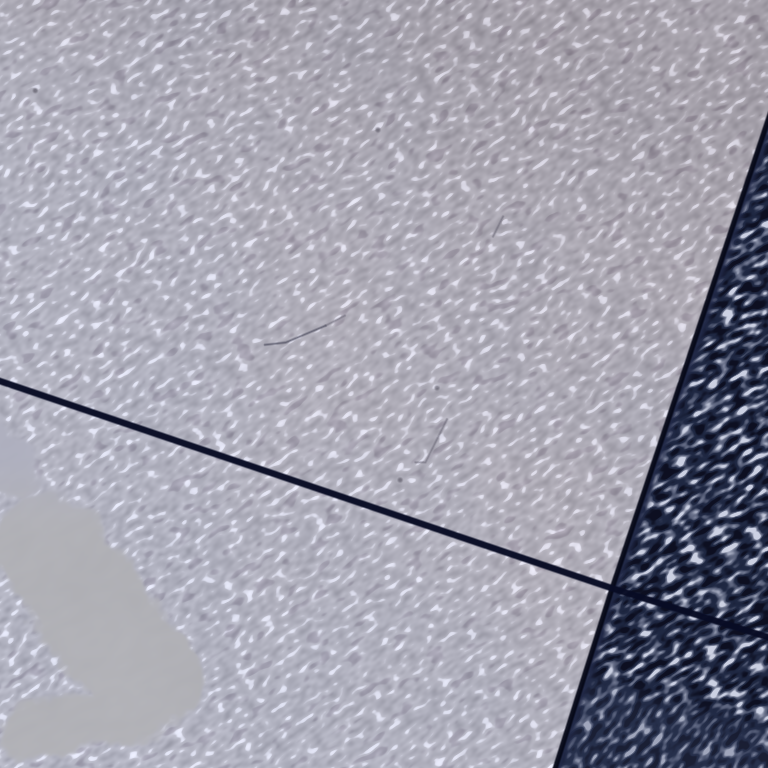
Write a Shadertoy shader that draws this texture.

```glsl
// Pale granite paving with a dark polished strip, split by a slanted joint.
// Stretched gradient noise makes the grain; line and capsule distances place
// the joints, the smooth worn patch and the fine scratches.

vec2 gradientAt(vec2 cell) {
    vec3 h = fract(cell.xyx * vec3(0.1031, 0.1030, 0.0973));
    h += dot(h, h.yzx + 33.33);
    float angle = 6.2832 * fract((h.x + h.y) * h.z);
    return vec2(cos(angle), sin(angle));
}

float gradientNoise(vec2 p) {
    vec2 i = floor(p), f = p - i;
    vec2 u = f * f * f * (f * (f * 6.0 - 15.0) + 10.0);
    vec2 e = vec2(0.0, 1.0);
    float low = mix(dot(gradientAt(i), f), dot(gradientAt(i + e.yx), f - e.yx), u.x);
    float high = mix(dot(gradientAt(i + e), f - e), dot(gradientAt(i + 1.0), f - 1.0), u.x);
    return mix(low, high, u.y) * 1.4;
}

// Noise drawn out along one direction
float streaks(vec2 p, float angle, vec2 frequency) {
    float c = cos(angle), s = sin(angle);
    return gradientNoise(vec2(c * p.x + s * p.y, c * p.y - s * p.x) * frequency + 200.0);
}

float segment(vec2 p, vec2 a, vec2 b) {
    vec2 d = b - a;
    return length(p - a - d * clamp(dot(p - a, d) / dot(d, d), 0.0, 1.0));
}

float stroke(float dist, float halfWidth, float soft) {
    return 1.0 - smoothstep(halfWidth - soft, halfWidth + soft, dist);
}

// Worn area: overlapping capsules with a ragged rim
float wornPatch(vec2 p) {
    float d = segment(p, vec2(0.065, 0.285), vec2(0.185, 0.115)) - 0.072;
    d = min(d, segment(p, vec2(0.04, 0.052), vec2(0.19, 0.075)) - 0.036);
    d = min(d, segment(p, vec2(-0.02, 0.425), vec2(0.02, 0.385)) - 0.034);
    d += 0.014 * gradientNoise(p * 22.0 + 5.0) + 0.005 * gradientNoise(p * 80.0);
    return 1.0 - smoothstep(-0.006, 0.008, d);
}

vec3 paleStone(vec2 p) {
    // Broad tint: cool and bright at the left, warmer at the upper right
    float cloud = gradientNoise(p * 3.5 + 7.0) + 0.5 * gradientNoise(p * 9.0 + 3.0);
    float warm = smoothstep(0.1, 1.1, p.x * 0.65 + p.y * 0.5 + 0.2 * cloud);
    vec3 color = mix(vec3(0.705, 0.71, 0.765), vec3(0.675, 0.658, 0.695), warm);
    color += 0.018 * cloud;
    color -= 0.03 * smoothstep(0.7, 1.05, p.y + 0.25 * p.x - 0.1);

    // Grain: fine streaks, mottling and scattered bright flecks
    float worn = wornPatch(p);
    float rough = 1.0 - 0.96 * worn;
    float fine = streaks(p, 0.6, vec2(62.0, 125.0));
    float coarse = streaks(p + 3.0, 0.5, vec2(32.0, 65.0));
    float pits = streaks(p + 9.0, 0.75, vec2(95.0, 150.0));
    color += rough * (0.075 * fine + 0.04 * coarse + 0.035 * pits);
    color += rough * vec3(0.13, 0.135, 0.145) * smoothstep(0.28, 0.65, fine + 0.25 * pits);
    color -= rough * vec3(0.07, 0.08, 0.07) * smoothstep(0.3, 0.7, coarse - 0.5 * fine);
    vec3 wornColor = mix(vec3(0.69, 0.69, 0.705), vec3(0.68, 0.685, 0.745), smoothstep(0.3, 0.42, p.y));
    return mix(color, wornColor + 0.012 * cloud + 0.008 * coarse, 0.85 * worn);
}

vec3 darkStone(vec2 p) {
    // The grain turns downward near the bottom of the strip
    float turned = smoothstep(0.13, 0.08, p.y + 0.3 * (p.x - 0.8));
    float fine = mix(streaks(p, 0.5, vec2(48.0, 115.0)),
                     streaks(p, 0.95, vec2(50.0, 115.0)), turned);
    float n = fine + 0.4 * streaks(p + 4.0, 0.7, vec2(80.0, 150.0));
    n += 0.12 * gradientNoise(p * 14.0);
    vec3 color = mix(vec3(0.05, 0.06, 0.13), vec3(0.12, 0.155, 0.26), smoothstep(-0.5, -0.08, n));
    color = mix(color, vec3(0.39, 0.42, 0.52), smoothstep(-0.05, 0.34, n));
    color = mix(color, vec3(0.8, 0.82, 0.89), smoothstep(0.28, 0.62, n));
    return mix(color, vec3(0.22, 0.26, 0.38), 0.3 * turned);
}

void mainImage(out vec4 fragColor, in vec2 fragCoord) {
    vec2 p = fragCoord / iResolution.xy;
    float soft = max(0.0016, 0.8 / iResolution.y);

    // Signed distances from the two joints, both bending slightly where they cross
    vec2 q = p - vec2(0.797, 0.234);
    float edge = 0.95 * (q.x - q.y * (q.y > 0.0 ? 0.333 : 0.316));
    float joint = 0.947 * (q.y + q.x * (q.x < 0.0 ? 0.3385 : 0.314));
    float inStrip = smoothstep(-soft, soft, edge);

    vec3 dark = mix(vec3(0.13, 0.16, 0.28), darkStone(p), smoothstep(0.002, 0.016, edge));
    vec3 color = mix(paleStone(p), dark, inStrip);

    // Hair scratches and small dark specks
    float hair = segment(p, vec2(0.345, 0.551), vec2(0.372, 0.554));
    hair = min(hair, segment(p, vec2(0.372, 0.554), vec2(0.424, 0.576)));
    float faint = segment(p, vec2(0.424, 0.576), vec2(0.449, 0.589));
    faint = min(faint, segment(p, vec2(0.541, 0.398), vec2(0.554, 0.398)));
    faint = min(faint, segment(p, vec2(0.554, 0.398), vec2(0.582, 0.454)));
    faint = min(faint, segment(p, vec2(0.642, 0.692), vec2(0.655, 0.718)));
    float speck = min(length(p - vec2(0.492, 0.831)), length(p - vec2(0.046, 0.882)));
    speck = min(speck, min(length(p - vec2(0.521, 0.375)), length(p - vec2(0.569, 0.495))));
    color = mix(color, vec3(0.3, 0.3, 0.37), 0.75 * stroke(hair, 0.0012, soft));
    color = mix(color, vec3(0.38, 0.37, 0.43), 0.55 * stroke(faint, 0.0012, soft));
    color = mix(color, vec3(0.32, 0.31, 0.36), 0.6 * stroke(speck, 0.003, 0.002));

    // Pale rims beside the joints, then their dark cores
    float rim = max(stroke(abs(joint + 0.008), 0.002, 0.003), stroke(abs(edge + 0.008), 0.002, 0.003));
    color += 0.035 * rim * (1.0 - inStrip);
    color = mix(color, vec3(0.02, 0.03, 0.09), 0.95 * stroke(abs(edge), 0.0033, soft));
    color = mix(color, vec3(0.03, 0.045, 0.14), 0.97 * stroke(abs(joint), 0.0042, soft));
    fragColor = vec4(clamp(color, 0.0, 1.0), 1.0);
}
```
